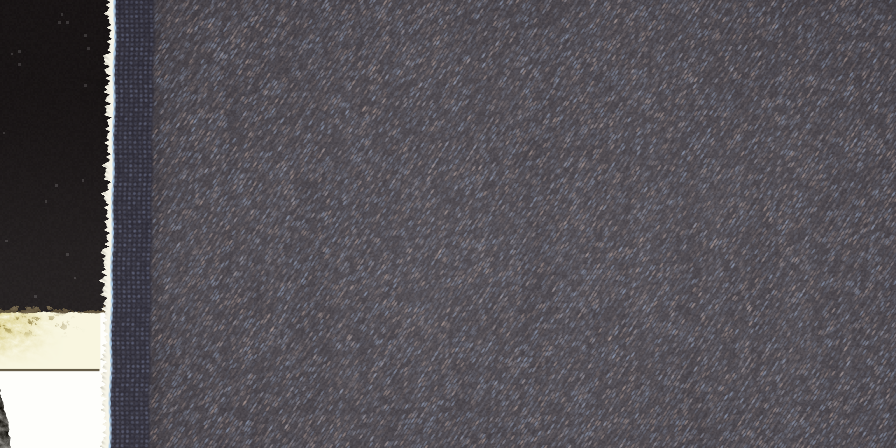
This texture is drawn by a Shadertoy shader. Its source:

```glsl
// Dark twill cloth with a frayed selvedge, beside a black panel and a pale ledge.
#define CLOTH_COLOR vec3(0.292, 0.276, 0.298)
#define SELVEDGE_COLOR vec3(0.205, 0.200, 0.245)
#define PANEL_COLOR vec3(0.095, 0.080, 0.082)
#define PAPER_COLOR vec3(0.995, 0.995, 0.985)
#define LEDGE_COLOR vec3(0.975, 0.965, 0.880)
#define TWILL_DENSITY vec2(150.0, 82.0)
#define TWILL_SLANT 0.62
#define FLECK_GAIN 0.19
#define SELVEDGE_WIDTH 0.088
#define TUFT_COUNT 37.0
#define LEDGE_TOP 0.302
#define LEDGE_BOTTOM 0.174

float hash(vec2 p) {
    vec3 q = fract(vec3(p.xyx) * 0.1031);
    q += dot(q, q.yzx + 33.33);
    return fract((q.x + q.y) * q.z);
}

// Coverage of the region where the signed distance is negative.
float cover(float d) {
    return clamp(0.5 - d * iResolution.y, 0.0, 1.0);
}

// Broad uneven tone made of layered sines.
float mottle(vec2 p) {
    float sum = 0.0, gain = 0.5;
    for (int i = 0; i < 4; i++) {
        sum += gain * sin(p.x + 1.7 * sin(p.y * 0.8)) * sin(p.y + 1.3 * sin(p.x * 0.7));
        p = mat2(1.6, 1.2, -1.2, 1.6) * p + 2.3;
        gain *= 0.55;
    }
    return sum;
}

// Tinted thread flecks in staggered, slanted cells.
vec3 twillFlecks(vec2 p, vec2 density) {
    vec2 cell = vec2(p.x - p.y * TWILL_SLANT, p.y) * density;
    cell.y += hash(vec2(floor(cell.x), 7.0)) * 3.0;
    vec2 id = floor(cell), f = fract(cell) - 0.5;
    float shape = 1.0 - smoothstep(0.15, 0.62, length(f * vec2(1.0, 0.85)));
    float bright = pow(hash(id), 2.2);
    float hue = hash(id + 51.7);
    vec3 tint = mix(vec3(0.78, 0.98, 1.20), vec3(1.16, 0.98, 0.84), smoothstep(0.35, 0.85, hue));
    return tint * shape * bright;
}

vec3 clothColor(vec2 p, float inset) {
    // Light falls softly toward the lower middle of the cloth.
    vec2 fromCenter = (p - vec2(1.18, 0.38)) * vec2(0.75, 1.0);
    float light = 0.032 - 0.060 * dot(fromCenter, fromCenter);
    light += 0.010 * mottle(p * 7.0);
    light += 0.006 * sin(p.x * 61.0 + 2.0 * sin(p.x * 23.0)) * (0.6 + 0.4 * sin(p.y * 5.0));
    float grain = hash(floor(p * 256.0)) - 0.5;
    float wale = sin(6.28318 * (p.x - p.y * TWILL_SLANT) * 75.0);
    vec3 twill = CLOTH_COLOR + light + 0.045 * grain + 0.009 * wale;
    twill += FLECK_GAIN * (twillFlecks(p, TWILL_DENSITY) - 0.055);
    twill += 0.45 * FLECK_GAIN * (twillFlecks(p + 3.1, TWILL_DENSITY * 0.8) - 0.055);

    // Dotted, bluer weave of the selvedge band.
    vec2 knot = vec2(inset, p.y) * vec2(92.0, 96.0);
    vec2 id = floor(knot), f = fract(knot) - 0.5;
    float dots = (1.0 - smoothstep(0.1, 0.5, length(f))) * (0.25 + 0.75 * hash(id + 9.0));
    vec3 band = SELVEDGE_COLOR + 0.04 * grain + vec3(0.13, 0.15, 0.19) * (dots - 0.12);
    band += 0.02 * (1.0 - p.y);
    vec3 color = mix(band, twill, smoothstep(-0.006, 0.006, inset - SELVEDGE_WIDTH));
    float seam = (inset - SELVEDGE_WIDTH - 0.012) / 0.012;
    return color - 0.022 * exp(-seam * seam);
}

vec3 backdropColor(vec2 p) {
    // Black panel, a little brighter near the ledge, with sparse dust.
    vec3 color = PANEL_COLOR + 0.055 * smoothstep(0.85, 0.30, p.y);
    color += 0.018 * (hash(floor(p * 256.0)) - 0.5);
    color += 0.12 * step(0.996, hash(floor(p * 170.0) + 4.0));

    // Brown crumbs along the rim of the ledge.
    float rough = mottle(p * vec2(90.0, 120.0));
    float crumbs = cover(p.y - LEDGE_TOP - 0.006 - 0.018 * rough);
    color = mix(color, vec3(0.36, 0.31, 0.22) + 0.15 * rough, crumbs);

    // Cream ledge with an ochre stain toward its left end.
    float stain = smoothstep(0.15, 0.0, p.x) * smoothstep(0.17, 0.29, p.y);
    vec3 ledge = LEDGE_COLOR - vec3(0.10, 0.13, 0.28) * stain * (0.8 + rough);
    float speck = smoothstep(0.22, 0.48, rough) * smoothstep(0.035, 0.0, abs(p.y - 0.278));
    ledge = mix(ledge, vec3(0.55, 0.48, 0.25), 0.7 * speck * smoothstep(0.20, 0.08, p.x));
    color = mix(color, ledge, cover(p.y - LEDGE_TOP + 0.004 * rough));

    // White sheet, the shadow line above it, and a dark sliver at the corner.
    color = mix(color, PAPER_COLOR, cover(p.y - LEDGE_BOTTOM));
    color = mix(color, PAPER_COLOR, cover(0.224 - p.x) * cover(p.y - LEDGE_TOP));
    float shadow = cover(abs(p.y - LEDGE_BOTTOM) - 0.0025) * cover(p.x - 0.222);
    color = mix(color, vec3(0.30, 0.26, 0.17), shadow * 0.85);
    float sliver = p.x - 0.022 * smoothstep(0.15, 0.02, p.y) - 0.004 * rough;
    vec3 sliverColor = vec3(0.30, 0.29, 0.27) + 0.35 * rough;
    return mix(color, sliverColor, cover(sliver) * cover(p.y - 0.135));
}

void mainImage(out vec4 fragColor, in vec2 fragCoord) {
    vec2 p = fragCoord / iResolution.y;
    float clothEdge = 0.245 + 0.012 * p.y + 0.0012 * sin(p.y * 43.0);
    float inset = p.x - clothEdge;
    vec3 color = backdropColor(p);

    // Frayed tufts: rounded cells of varying reach left of the cloth.
    float row = p.y * TUFT_COUNT + 0.4 * sin(p.y * 31.0);
    float reach = 0.010 + 0.014 * hash(vec2(floor(row), 3.0)) * sqrt(abs(sin(3.14159 * row)));
    reach += 0.003 * sin(p.y * 390.0) + 0.002 * sin(p.y * 611.0);
    float strands = 0.5 + 0.5 * sin(p.y * 520.0 + inset * 300.0);
    vec3 fringe = vec3(0.97, 0.96, 0.91) - 0.16 * strands * smoothstep(-0.006, -0.022, inset);
    color = mix(color, fringe, cover(-inset - reach));

    // Cloth with a pale blue thread on its cut edge.
    color = mix(color, clothColor(p, inset), cover(-inset));
    float edgeThread = cover(abs(inset) - 0.0028) * (0.65 + 0.25 * sin(p.y * 330.0));
    color = mix(color, vec3(0.66, 0.79, 0.91), edgeThread);
    fragColor = vec4(clamp(color, 0.0, 1.0), 1.0);
}
```
